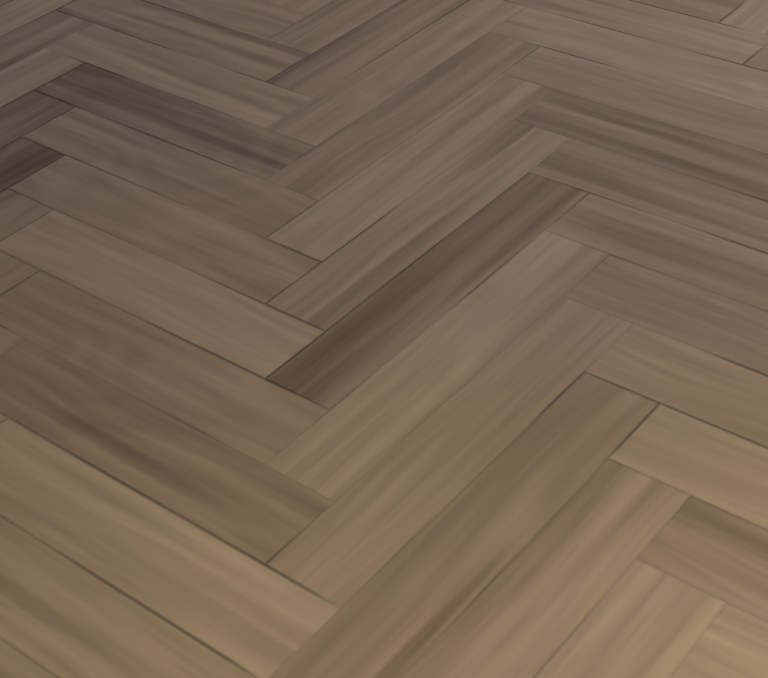
This texture is drawn by a Shadertoy shader. Its source:

```glsl
// Herringbone parquet floor of brown oak boards, seen at an angle in soft light.

const float BOARD_LENGTH = 5.0;          // in board widths
const float JOINT_HALF_WIDTH = 0.004;
const float JOINT_SOFTNESS = 0.026;
const float JOINT_DEPTH = 0.30;
const float BOARD_VARIATION = 0.13;
const float GRAIN_STRENGTH = 0.12;
const float STREAK_STRENGTH = 0.17;
const float STAIN_STRENGTH = 0.17;
const vec3 COOL_OAK = vec3(0.495, 0.428, 0.374);
const vec3 WARM_OAK = vec3(0.535, 0.449, 0.352);
const vec3 STREAK_TINT = vec3(0.94, 1.03, 1.08);

// Perspective: floor (u, v, 1) to canvas (x right, y down, w).
const mat3 FLOOR_TO_CANVAS = mat3(
    0.1027, -0.0550,  0.0420,
    0.0768,  0.0302, -0.0326,
    0.3450,  0.6858,  1.0);

// Heartwood boards: start cell (u, v) and stain amount.
const int STAINED_COUNT = 8;
const vec3 STAINED[STAINED_COUNT] = vec3[](
    vec3(1, -1, 1.1), vec3(-2, 2, 0.6), vec3(4, -9, 1.1), vec3(-1, -4, 0.6),
    vec3(7, -2, 0.9), vec3(6, -6, 0.7), vec3(-2, -8, 1.3), vec3(-1, -9, 1.0));

float hash(vec2 p) {
    return fract(sin(dot(p, vec2(127.1, 311.7))) * 43758.5453);
}

float noise(vec2 p) {
    vec2 i = floor(p), f = fract(p);
    f = f * f * (3.0 - 2.0 * f);
    return mix(mix(hash(i), hash(i + vec2(1, 0)), f.x),
               mix(hash(i + vec2(0, 1)), hash(i + vec2(1, 1)), f.x), f.y);
}

// Local board position (along, across) and its start cell.
void herringbone(vec2 uv, out vec2 local, out vec2 id) {
    vec2 cell = floor(uv), f = fract(uv);
    float phase = mod(cell.x + cell.y, 2.0 * BOARD_LENGTH);
    bool crossing = phase >= BOARD_LENGTH;
    float offset = crossing ? phase - BOARD_LENGTH : phase;
    local = crossing ? vec2(f.y + offset, f.x) : vec2(f.x + offset, f.y);
    id = cell - offset * (crossing ? vec2(0, 1) : vec2(1, 0));
}

float stainOf(vec2 id) {
    float stain = 0.0;
    for (int i = 0; i < STAINED_COUNT; i++) {
        vec2 gap = abs(STAINED[i].xy - id);
        if (max(gap.x, gap.y) < 0.5) stain = STAINED[i].z;
    }
    return stain;
}

// Signed grain: long straight fibres plus faint growth rings on some boards.
float grain(vec2 p, vec2 seed, float figure) {
    p.y += 0.14 * (noise(p * vec2(0.6, 1.2) + seed) - 0.5);
    float fibres = 0.45 * noise(p * vec2(0.35, 5.0) + seed)
                 + 0.33 * noise(p * vec2(0.7, 11.0) + seed.yx)
                 + 0.22 * noise(p * vec2(1.8, 22.0) + seed) - 0.5;
    float rings = sin(22.0 * noise(p * vec2(0.5, 1.2) + seed.yx) + 6.0 * p.y);
    return 2.0 * fibres + 0.16 * figure * rings;
}

vec3 floorColor(vec2 canvas) {
    vec3 hit = inverse(FLOOR_TO_CANVAS) * vec3(canvas.x, 1.0 - canvas.y, 1.0);
    vec2 uv = hit.xy / hit.z, local, id;
    herringbone(uv, local, id);
    vec2 seed = 60.0 * vec2(hash(id + 1.7), hash(id + 4.1));

    // Wood tone, narrow dark streaks and heartwood stain
    float figure = smoothstep(0.55, 0.9, hash(id + 9.2));
    float streak = smoothstep(0.5, 0.9, noise(local * vec2(0.22, 4.5) + seed));
    float heart = stainOf(id) * (0.35 + 1.1 * noise(local * vec2(0.15, 3.0) + seed.yx));
    float shade = 1.0 + BOARD_VARIATION * (hash(id + 7.3) - 0.5)
                + GRAIN_STRENGTH * grain(local, seed, figure)
                - STREAK_STRENGTH * streak * (0.3 + 0.7 * hash(id + 3.9))
                - STAIN_STRENGTH * heart;
    vec3 wood = mix(WARM_OAK, COOL_OAK, smoothstep(0.2, 0.85, canvas.y));
    wood *= pow(vec3(max(shade, 0.3)), STREAK_TINT);

    // Hairline joints that fade in and out along the boards
    vec2 sides = min(local, vec2(BOARD_LENGTH, 1.0) - local);
    float gap = 1.0 - smoothstep(JOINT_HALF_WIDTH, JOINT_HALF_WIDTH + JOINT_SOFTNESS,
                                 min(sides.x, sides.y));
    float wear = 0.15 + 0.85 * smoothstep(0.3, 0.85, noise(uv * 0.8 + 3.0));
    wood *= 1.0 - JOINT_DEPTH * gap * wear;

    // Light falls off to the left and rises towards the near edge
    float light = 0.87 + 0.13 * canvas.x + 0.13 * smoothstep(0.45, 0.0, canvas.y);
    vec2 dim = canvas - vec2(0.0, 0.72);
    return wood * (light - 0.07 * exp(-8.0 * dot(dim, dim)));
}

void mainImage(out vec4 fragColor, in vec2 fragCoord) {
    // Four samples per pixel smooth the board edges
    vec3 sum = vec3(0.0);
    for (int i = 0; i < 4; i++) {
        vec2 jitter = vec2(i % 2, i / 2) * 0.6 - 0.3;
        sum += floorColor((fragCoord + jitter) / iResolution.xy);
    }
    fragColor = vec4(sum / 4.0, 1.0);
}
```
